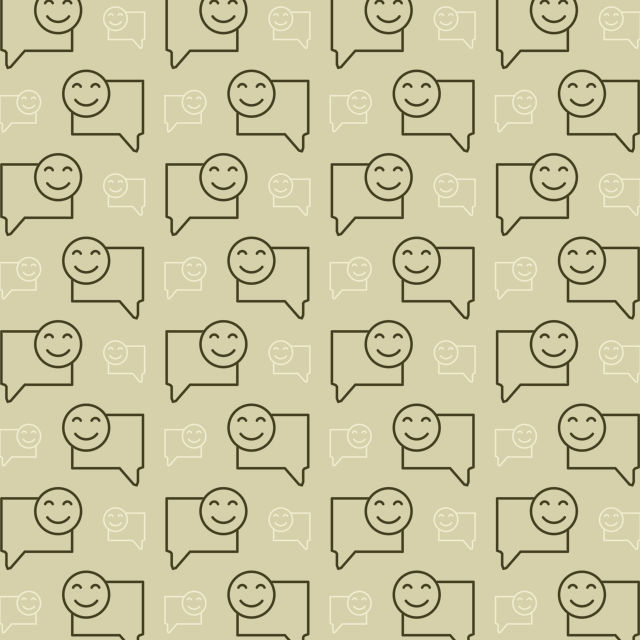
This pattern is drawn by a WebGL 1 fragment shader. Its source:

```glsl
precision highp float;

uniform vec2 u_resolution;

const vec3 SAND = vec3(0.84, 0.82, 0.67);
const vec3 OLIVE = vec3(0.26, 0.24, 0.12);
const vec3 CREAM = vec3(0.95, 0.93, 0.82);

const vec2 TILE = vec2(0.2582, 0.2609);
const float MIRROR_AXIS = 0.1128;
const float LARGE_RADIUS = 0.0365;
const float SMALL_RADIUS = 0.0187;

float segmentDistance(vec2 p, vec2 a, vec2 b) {
  vec2 pa = p - a;
  vec2 ba = b - a;
  return length(pa - ba * clamp(dot(pa, ba) / dot(ba, ba), 0.0, 1.0));
}

// Arc centred on the +y axis, spanning halfAngle to each side
float arcDistance(vec2 p, float radius, float halfAngle) {
  p.x = abs(p.x);
  vec2 end = vec2(sin(halfAngle), cos(halfAngle));
  bool inside = p.x * end.y < p.y * end.x;
  return inside ? abs(length(p) - radius) : length(p - radius * end);
}

// Speech bubble outline with its tail at the lower left, y pointing down
float bubbleDistance(vec2 p) {
  vec2 low = vec2(-2.43, -0.546);
  vec2 high = vec2(0.596, 1.736);
  float d = segmentDistance(p, low, vec2(high.x, low.y));
  d = min(d, segmentDistance(p, vec2(high.x, low.y), high));
  d = min(d, segmentDistance(p, high, vec2(-1.43, high.y)));
  d = min(d, segmentDistance(p, low, vec2(low.x, 1.69)));

  // Tail
  d = min(d, segmentDistance(p, vec2(-1.43, high.y), vec2(-2.035, 2.43)));
  d = min(d, segmentDistance(p, vec2(-2.035, 2.43), vec2(-2.16, 2.465)));
  d = min(d, segmentDistance(p, vec2(-2.16, 2.465), vec2(-2.215, 2.32)));
  d = min(d, segmentDistance(p, vec2(-2.215, 2.32), vec2(-2.215, 1.82)));
  d = min(d, segmentDistance(p, vec2(-2.215, 1.82), vec2(-2.27, 1.75)));
  return min(d, segmentDistance(p, vec2(-2.27, 1.75), vec2(low.x, 1.69)));
}

// Round smiling face of about unit radius
float smileyDistance(vec2 p) {
  float rim = abs(length(p) - 0.98);
  float mouth = arcDistance(p - vec2(0.0, -0.08), 0.578, 0.93);
  vec2 eye = vec2(abs(p.x) - 0.395, -0.235 - p.y);
  return min(rim, min(mouth, arcDistance(eye, 0.175, 1.17)));
}

// The face covers the part of the bubble behind it
float iconDistance(vec2 p) {
  float bubble = max(bubbleDistance(p), 0.98 - length(p));
  return min(bubble, smileyDistance(p));
}

vec2 wrapAround(vec2 p, vec2 center, vec2 period) {
  return mod(p - center + 0.5 * period, period) - 0.5 * period;
}

// Line coverage of an icon; p and pixel are in canvas units
float iconMask(vec2 p, float radius, float halfWidth, float pixel) {
  float d = (iconDistance(p / radius) - halfWidth) * radius;
  return 1.0 - smoothstep(-0.75 * pixel, 0.75 * pixel, d);
}

void main() {
  float pixel = 1.0 / u_resolution.y;
  vec2 p = gl_FragCoord.xy * pixel;
  p.y = 1.0 - p.y;
  vec3 color = SAND;

  // Second pass mirrors the icon pair and moves it down half a tile
  for (int i = 0; i < 2; i++) {
    vec2 q = p;
    if (i == 1) {
      q = vec2(2.0 * MIRROR_AXIS - p.x, p.y - 0.5 * TILE.y);
    }
    vec2 large = wrapAround(q, vec2(0.0909, 0.0160), TILE);
    vec2 small = wrapAround(q, vec2(0.1805, 0.0293), TILE);
    small.x = -small.x;
    color = mix(color, CREAM, iconMask(small, SMALL_RADIUS, 0.062, pixel));
    color = mix(color, OLIVE, iconMask(large, LARGE_RADIUS, 0.054, pixel));
  }

  gl_FragColor = vec4(color, 1.0);
}
```
